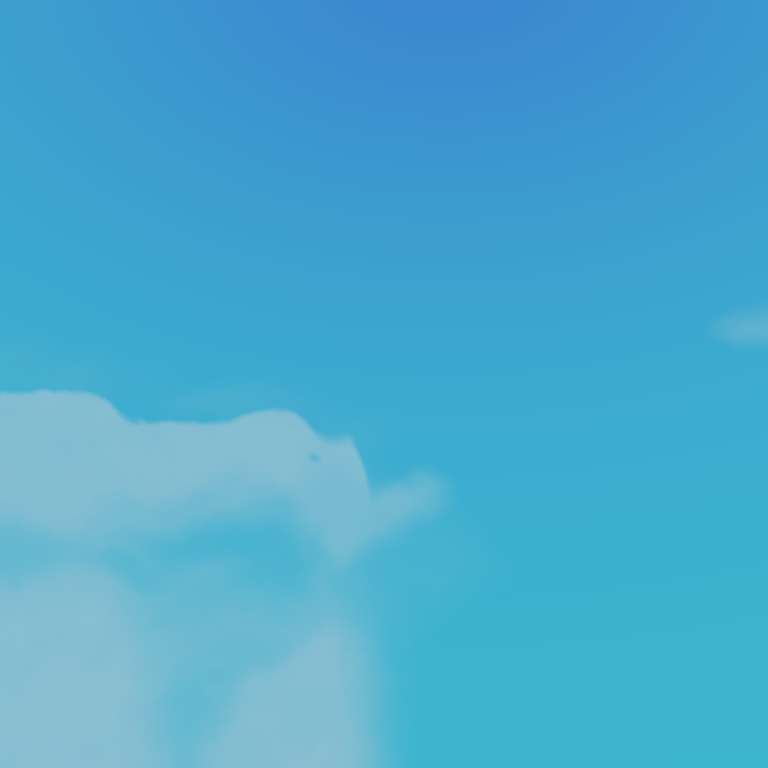
A Shadertoy shader for this texture:

```glsl
// Draws a blue-to-turquoise sky with a soft cloud bank at lower left and a wisp at right.

float hash(vec2 p) {
    vec3 q = fract(vec3(p.xyx) * 0.1031);
    q += dot(q, q.yzx + 33.33);
    return fract((q.x + q.y) * q.z);
}

float noise(vec2 p) {
    vec2 i = floor(p), f = fract(p);
    f = f * f * f * (f * (f * 6.0 - 15.0) + 10.0);
    return mix(mix(hash(i), hash(i + vec2(1, 0)), f.x),
               mix(hash(i + vec2(0, 1)), hash(i + vec2(1, 1)), f.x), f.y);
}

// Layered noise centred on zero, about -0.5 to 0.5
float fbm(vec2 p) {
    float sum = 0.0, amp = 0.5;
    for (int i = 0; i < 5; i++) {
        sum += amp * (noise(p) - 0.5);
        p = mat2(1.6, 1.2, -1.2, 1.6) * p + 7.3;
        amp *= 0.5;
    }
    return sum;
}

// Soft ellipse, one inside and zero outside
float puff(vec2 p, vec2 centre, vec2 radius, float softness) {
    return 1.0 - smoothstep(1.0 - softness, 1.0 + softness, length((p - centre) / radius));
}

vec3 skyColor(vec2 uv) {
    float d = length((uv - vec2(0.58, 1.05)) * vec2(0.65, 1.0));
    float t = 1.0 - exp(-pow(d * 2.2, 1.4));
    return vec3(0.232 + 0.005 * t, 0.52 + 0.195 * t, 0.815 - 0.005 * t);
}

// Height of the upper cloud rim
float rimHeight(float x) {
    float bump = (x - 0.355) / 0.038;
    return 0.457 + 0.034 * (1.0 - smoothstep(0.11, 0.18, x))
         + 0.014 * exp(-bump * bump)
         - 0.02 * smoothstep(0.38, 0.43, x)
         - 0.085 * smoothstep(0.455, 0.495, x);
}

float cloudDensity(vec2 uv) {
    vec2 warp = vec2(fbm(uv * 9.0 + 3.0), fbm(uv * 9.0 + 41.0));
    vec2 p = uv + 0.07 * warp;
    vec2 slant = mat2(0.94, -0.34, 0.34, 0.94) * uv;
    float streak = fbm(slant * vec2(7.0, 15.0) + 1.5 * warp + 11.0);
    float fine = fbm(uv * 30.0 + 2.0 * warp);

    // Thin veil filling the lower left
    float veilEdge = 0.53 + 0.10 * warp.x;
    float veil = (1.0 - smoothstep(veilEdge - 0.13, veilEdge + 0.04, uv.x))
               * (1.0 - smoothstep(0.30, 0.42, p.y));
    float density = veil * clamp(0.43 + 0.7 * streak, 0.0, 1.0);
    density = mix(density, 0.62, 0.8 * puff(p, vec2(0.17, 0.20), vec2(0.22, 0.09), 0.8));

    // Upper bank: crisp rim above, ragged fade below
    float rim = rimHeight(uv.x + 0.02 * warp.x) - uv.y + 0.022 * warp.y + 0.012 * fine;
    float rimSoft = mix(0.009, 0.025, smoothstep(0.38, 0.44, uv.x));
    float floorY = 0.29 + 0.03 * smoothstep(0.1, 0.3, uv.x) + 0.14 * streak;
    float bank = smoothstep(-0.003, rimSoft, rim)
               * smoothstep(floorY - 0.06, floorY + 0.07, p.y)
               * (1.0 - smoothstep(0.475, 0.52, p.x));
    density = mix(density, 0.93, bank);

    // Ragged shoulder, hanging tuft and faint trailing puffs
    density = mix(density, 0.68, puff(p, vec2(0.525, 0.332), vec2(0.052, 0.034), 0.6));
    density = mix(density, 0.78, puff(p, vec2(0.43, 0.34), vec2(0.055, 0.07), 0.6));
    density = mix(density, 0.55, puff(p, vec2(0.413, 0.24), vec2(0.015, 0.06), 0.7));
    density = mix(density, 0.20, 0.7 * puff(p, vec2(0.58, 0.26), vec2(0.055, 0.045), 0.8));

    // Two bright lower masses with a channel between them
    float left = puff(p, vec2(0.02, 0.04), vec2(0.225, 0.24), 0.35);
    density = mix(density, 0.96, left);
    float lobeTop = 0.145 + 0.055 * smoothstep(0.28, 0.45, p.x) - p.y;
    float lobe = smoothstep(-0.012, 0.045, lobeTop)
               * smoothstep(-0.01, 0.045, p.x - 0.245 - 0.23 * max(p.y, 0.0))
               * (1.0 - smoothstep(0.44, 0.545, p.x + 0.12 * p.y));
    density = mix(density, 0.95, lobe);

    // Blue openings
    density *= 1.0 - 0.62 * puff(p, vec2(0.27, 0.298), vec2(0.075, 0.022), 0.8);
    density *= 1.0 - 0.55 * puff(p, vec2(0.355, 0.275), vec2(0.055, 0.055), 0.8);
    density *= 1.0 - 0.40 * puff(p, vec2(0.165, 0.262), vec2(0.05, 0.016), 0.8);
    density *= 1.0 - 0.35 * puff(p, vec2(0.025, 0.285), vec2(0.09, 0.025), 0.8);
    density *= 1.0 - 0.45 * puff(uv + 0.02 * warp, vec2(0.412, 0.408), vec2(0.007, 0.005), 0.8);

    // Faint mist floating above the rim
    float mist = 0.16 * puff(p, vec2(0.05, 0.51), vec2(0.12, 0.035), 0.7)
               + 0.18 * puff(p, vec2(0.32, 0.472), vec2(0.10, 0.027), 0.7)
               + 0.14 * puff(p, vec2(0.455, 0.435), vec2(0.045, 0.025), 0.8);
    density = max(density, mist * (1.0 + streak));
    return clamp(density * (1.0 + 0.22 * streak + 0.10 * fine), 0.0, 1.0);
}

// Tapered wisp entering from the right edge
float wispDensity(vec2 uv) {
    float n = fbm(uv * vec2(18.0, 40.0));
    float along = smoothstep(0.895, 1.0, uv.x);
    float dist = abs(uv.y - 0.57 - 0.004 * along + 0.014 * n);
    return 0.42 * smoothstep(0.0, 0.6, along) * (1.0 + n)
         * (1.0 - smoothstep(0.004, 0.012 + 0.028 * along, dist));
}

void mainImage(out vec4 fragColor, in vec2 fragCoord) {
    vec2 uv = fragCoord / iResolution.xy;
    vec3 color = skyColor(uv);
    color = mix(color, vec3(0.54, 0.745, 0.82), cloudDensity(uv));
    color = mix(color, vec3(0.50, 0.73, 0.81), wispDensity(uv));
    fragColor = vec4(color, 1.0);
}
```
